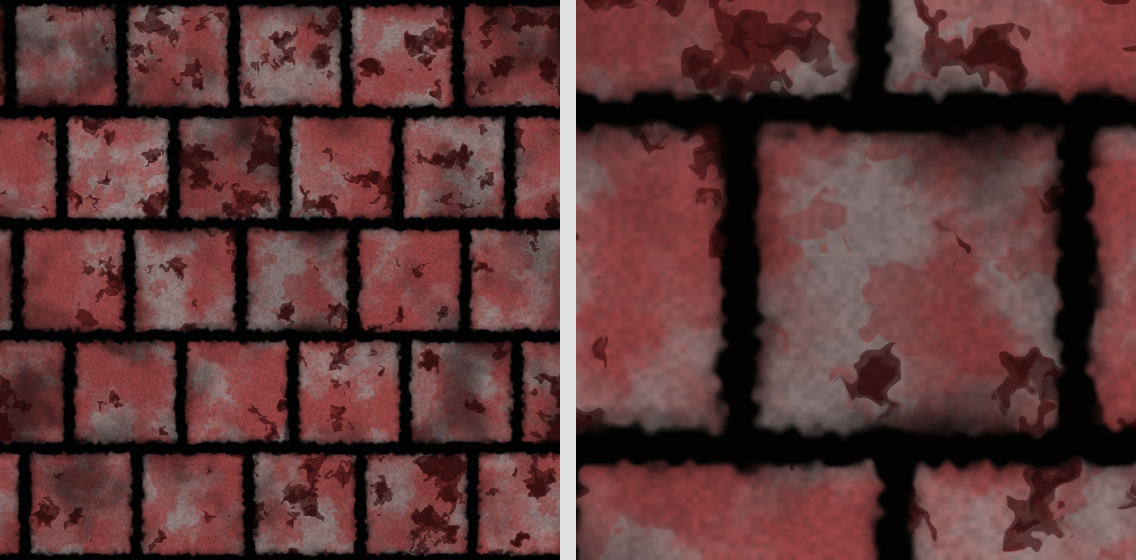
Left: the whole. Right: its middle third, enlarged.
A Shadertoy shader for this texture:

```glsl
// Staggered rows of worn, square red-grey stone bricks with ragged edges and black joints.

float hash(vec2 p) {
    vec3 q = fract(p.xyx * vec3(0.1031, 0.1030, 0.0973));
    q += dot(q, q.yzx + 33.33);
    return fract((q.x + q.y) * q.z);
}

float noise(vec2 p) {
    vec2 i = floor(p), f = fract(p);
    f = f * f * (3.0 - 2.0 * f);
    return mix(mix(hash(i), hash(i + vec2(1, 0)), f.x),
               mix(hash(i + vec2(0, 1)), hash(i + vec2(1, 1)), f.x), f.y);
}

float fbm(vec2 p) {
    float sum = 0.0, amp = 0.53;
    for (int i = 0; i < 4; i++) {
        sum += amp * noise(p);
        p = mat2(1.6, 1.2, -1.2, 1.6) * p + 7.3;
        amp *= 0.5;
    }
    return sum;
}

// Weathered stone; p runs from 0 to 1 over the cell, id selects the brick
vec3 stoneColor(vec2 p, vec2 id) {
    vec2 seed = id * 23.0 + 11.0;
    float redness = hash(id + 3.7), wear = hash(id + 41.3), light = hash(id + 87.1);

    // Ragged offset gives the patches torn outlines
    vec2 ragged = vec2(noise(p * 24.0 + seed), noise(p * 24.0 + seed + 150.0)) - 0.5;
    vec2 q = p + 0.07 * ragged;

    // Soft grey and red clouds with crisper red patches
    float clouds = fbm(q * 3.0 + seed);
    float patches = fbm(q * 4.5 + seed + 200.0);
    float red = smoothstep(0.28, 0.72, clouds + 0.22 * (redness - 0.4));
    red = mix(red, 1.0, 0.55 * smoothstep(0.52, 0.58, patches + 0.1 * (redness - 0.5)));
    vec3 color = mix(vec3(0.55, 0.475, 0.47), vec3(0.55, 0.245, 0.245), red);

    // Broad shadows, stronger on the dull bricks
    float shadow = smoothstep(0.4, 0.75, fbm(p * 2.0 + seed + 310.0));
    color *= mix(0.86, 1.08, light) * (1.0 - shadow * mix(0.65, 0.15, light));

    // Small dark red stains
    float stain = fbm(q * 5.0 + seed + 420.0);
    float limit = mix(0.76, 0.64, wear);
    color = mix(color, color * vec3(0.62, 0.45, 0.45), smoothstep(limit - 0.06, limit - 0.03, stain));
    color = mix(color, vec3(0.19, 0.045, 0.045), 0.8 * smoothstep(limit, limit + 0.05, stain));

    // Fine grain
    return color * (0.91 + 0.18 * noise(p * 52.0 + seed));
}

void mainImage(out vec4 fragColor, in vec2 fragCoord) {
    // Five rows of five bricks; alternate rows shift by almost half a brick
    vec2 grid = fragCoord / iResolution.xy * 5.0;
    float row = floor(grid.y);
    grid.x -= 0.09 + 0.033 * (4.0 - row) + 0.43 * mod(row, 2.0);
    vec2 id = mod(floor(grid), 5.0);
    vec2 p = fract(grid);

    // Rounded square with a chipped outline
    vec2 seed = id * 31.0 + 70.0;
    vec2 corner = abs(p - 0.5) - 0.415;
    float edge = length(max(corner, 0.0)) + min(max(corner.x, corner.y), 0.0) - 0.032;
    edge += 0.035 * (noise(p * 26.0 + seed) - 0.5) + 0.025 * (noise(p * 9.0 + seed) - 0.5);
    float mask = 1.0 - smoothstep(-0.018, 0.018, edge);
    float rim = mix(0.72, 1.0, smoothstep(0.0, 0.07, -edge));

    vec3 joint = vec3(0.006);
    fragColor = vec4(mix(joint, stoneColor(p, id) * rim, mask), 1.0);
}
```
